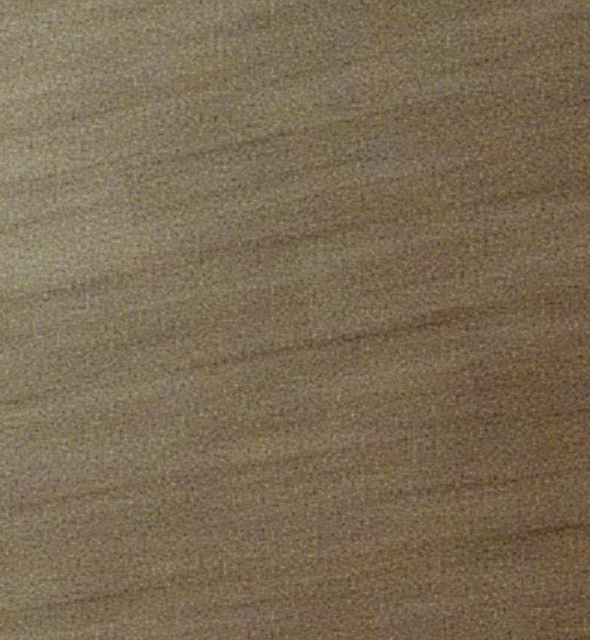
Give the GLSL for this texture, as a WebGL 1 fragment shader.

```glsl
precision highp float;
// A dim wooden plank floor seen at a slant: soft light from the left, faint seams and
// streaks rising to the right, all under fine coloured camera grain.
// Built from a skewed plank coordinate, stretched gradient noise and layered speckle.
uniform vec2 u_resolution;

vec2 randomGradient(vec2 cell) {
  vec3 q = fract(cell.xyx * vec3(0.1031, 0.1030, 0.0973));
  q += dot(q, q.yzx + 33.33);
  float angle = 6.2832 * fract((q.x + q.y) * q.z);
  return vec2(cos(angle), sin(angle));
}

// Gradient noise, roughly -0.7 to 0.7
float noise(vec2 p) {
  vec2 i = floor(p), f = p - i;
  vec2 w = f * f * f * (f * (f * 6.0 - 15.0) + 10.0);
  vec2 e = vec2(1.0, 0.0);
  float low = mix(dot(randomGradient(i), f), dot(randomGradient(i + e), f - e), w.x);
  float high = mix(dot(randomGradient(i + e.yx), f - e.yx),
                   dot(randomGradient(i + 1.0), f - 1.0), w.x);
  return mix(low, high, w.y);
}

// Soft line of the given half width around d = 0
float softLine(float d, float width) {
  return exp(-d * d / (width * width));
}

// Light falling off from the upper left
float lighting(vec2 p) {
  vec2 d = p - vec2(-0.02, 0.76);
  return 0.105 * (0.46 - p.x) + 0.04 * (p.y - 0.5)
       + 0.042 * exp(-9.0 * dot(d, d)) - 0.005;
}

// Wood streaks, long and thin along the boards
float woodStreaks(float x, float across) {
  float broad = noise(vec2(x * 1.8, across * 19.0) + 7.3);
  float medium = noise(vec2(x * 3.5, across * 48.0) + 31.7);
  float fine = noise(vec2(x * 8.0, across * 110.0) + 53.1);
  float veins = smoothstep(0.15, 0.5, noise(vec2(x * 3.0, across * 75.0) + 91.4));
  return 0.038 * broad + 0.03 * medium + 0.022 * fine - 0.022 * veins;
}

// Seams between boards, butt joints and a slight tone shift per board
float planks(vec2 p, float across) {
  float board = (across - 0.042) / 0.162;
  float row = floor(board);
  float inside = board - row;
  float edge = (inside - step(0.5, inside)) * 0.162;
  float wear = 0.6 + 0.9 * noise(vec2(p.x * 5.0, floor(board + 0.5) * 3.7));
  float seam = 0.04 * softLine(edge, 0.0035) + 0.018 * softLine(edge + 0.006, 0.014);
  float end = p.x - fract(1.005 - 0.265 * row) + 0.026 * (inside - 0.5);
  float joint = 0.024 * softLine(end, 0.003) * (0.7 + noise(p * 40.0));
  float tone = 0.008 * sin(row * 2.4 + 3.0 * step(0.0, end));
  return tone - seam * wear - joint;
}

// Speckle with flat middles and pronounced dark and light dots
float speckle(vec2 p) {
  float n = noise(p * vec2(135.0, 155.0)) + 0.7 * noise(p * vec2(215.0, 240.0) + 17.0);
  return n * (0.55 + 0.9 * abs(n));
}

void main() {
  vec2 p = gl_FragCoord.xy / u_resolution.y;
  float across = p.y - p.x * (0.16 + 0.1 * p.y) + 0.03 * p.x * p.x;
  across += 0.003 * noise(p * 6.0);

  float tone = lighting(p) + woodStreaks(p.x, across) + planks(p, across);
  tone += 0.018 * noise(p * 9.0 + 4.0) + 0.02 * noise(p * 55.0);
  tone += 0.115 * speckle(p);

  vec3 color = vec3(0.479, 0.426, 0.334) + tone * vec3(1.0, 1.13, 1.13);

  // Warm lower right corner
  float warmth = smoothstep(0.5, 1.5, p.x + 0.9 * (1.0 - p.y));
  color += warmth * vec3(0.016, -0.004, -0.006);

  // Colour grain: olive against violet, and warm against cool
  float olive = 0.024 * noise(p * 14.0 + 11.0) + 0.035 * noise(p * 75.0 + 23.0)
              + 0.025 * noise(p * 150.0 + 41.0);
  float warm = 0.016 * noise(p * 11.0 + 67.0) + 0.032 * noise(p * 85.0 + 83.0);
  color += olive * vec3(0.1, 0.45, -1.2) + warm * vec3(0.8, -0.2, -0.6);

  gl_FragColor = vec4(clamp(color, 0.0, 1.0), 1.0);
}
```
